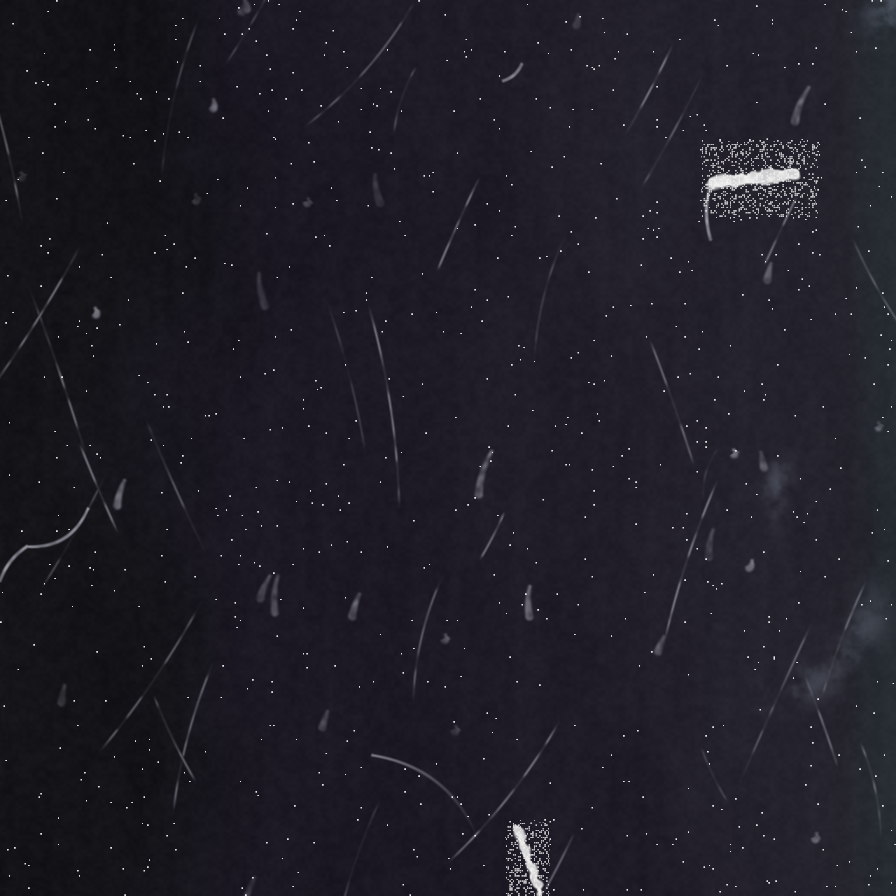
Reproduce this texture procedurally as a Shadertoy shader.

```glsl
const vec3 BLACK = vec3(0.075, 0.075, 0.092);
const vec3 PURPLE = vec3(0.108, 0.092, 0.138);
const vec3 SLATE = vec3(0.148, 0.143, 0.178);
const vec3 TEAL = vec3(0.15, 0.18, 0.20);
const vec3 HAZE = vec3(0.36, 0.39, 0.44);
const vec3 SCRATCH = vec3(0.66, 0.66, 0.71);
const vec3 WHITE = vec3(0.96);
const int SCRATCH_COUNT = 34;
const int SMUDGE_COUNT = 30;
const float SPECK_GRID = 512.0;
const float SPECK_DENSITY = 0.0028;
const float PATCH_DENSITY = 0.27;
const float GRAIN = 0.032;

float hash(vec2 p) {
    vec3 q = fract(p.xyx * 0.1031);
    q += dot(q, q.yzx + 33.33);
    return fract((q.x + q.y) * q.z);
}

float noise(vec2 p) {
    vec2 i = floor(p), f = fract(p);
    f = f * f * (3.0 - 2.0 * f);
    return mix(mix(hash(i), hash(i + vec2(1, 0)), f.x),
               mix(hash(i + vec2(0, 1)), hash(i + vec2(1, 1)), f.x), f.y);
}

float fbm(vec2 p) {
    float sum = 0.0, amp = 0.5;
    for (int i = 0; i < 4; i++) {
        sum += amp * noise(p);
        p = p * 2.03 + 17.0;
        amp *= 0.5;
    }
    return sum;
}

// Distance to a bowed stroke, and the position along it
vec2 stroke(vec2 p, vec2 a, vec2 b, float bend) {
    vec2 dir = normalize(b - a), d = p - a;
    float len = length(b - a);
    vec2 q = vec2(dot(d, dir), dot(d, vec2(-dir.y, dir.x)));
    float t = clamp(q.x / len, 0.0, 1.0);
    q.y -= bend * 4.0 * t * (1.0 - t);
    return vec2(length(vec2(q.x - t * len, q.y)), t);
}

float line(float dist, float radius, float soft) {
    return 1.0 - smoothstep(radius - soft, radius + soft, dist);
}

float box(vec2 p, vec2 center, vec2 halfSize, float soft) {
    vec2 d = abs(p - center) - halfSize;
    return 1.0 - smoothstep(-soft, soft, max(d.x, d.y));
}

vec3 background(vec2 p) {
    float cloud = fbm(p * vec2(7.0, 4.0));
    float streak = noise(p * vec2(95.0, 9.0)) - 0.5;
    float tone = p.x + 0.35 * (cloud - 0.5) + 0.10 * (p.y - 0.5);
    vec3 col = mix(BLACK, PURPLE, smoothstep(0.10, 0.36, tone));
    col = mix(col, SLATE, smoothstep(0.36, 0.98, tone) * 0.85);
    col = mix(col, TEAL, smoothstep(0.93, 1.0, p.x + 0.05 * (cloud - 0.5)) * 0.8);
    float grain = 0.5 * noise(p * 260.0) + 0.5 * noise(p * 110.0 + 9.0) - 0.5;
    return col + GRAIN * (grain + 0.35 * streak + 0.5 * (cloud - 0.47));
}

// Pale drifts near the right side
float haze(vec2 p) {
    vec2 d = p - vec2(0.85, 0.35);
    float arc = exp(-pow((length(d) - 0.125) / 0.022, 2.0));
    arc *= smoothstep(-0.02, 0.05, -d.y) * smoothstep(-0.03, 0.03, d.x);
    vec2 e = (p - vec2(0.868, 0.455)) / vec2(0.018, 0.04);
    vec2 corner = (p - vec2(0.99, 0.99)) / vec2(0.025, 0.03);
    float blobs = 0.6 * exp(-dot(e, e)) + 0.8 * exp(-dot(corner, corner));
    return (0.5 * arc + blobs) * smoothstep(0.25, 0.75, fbm(p * 45.0));
}

void mainImage(out vec4 fragColor, in vec2 fragCoord) {
    vec2 p = fragCoord / iResolution.y;
    float px = 1.0 / iResolution.y;
    vec3 col = mix(background(p), HAZE, haze(p));
    float wear = noise(p * 150.0);
    float marks = 0.0;

    // Long faint broken scratches, most leaning right
    for (int i = 0; i < SCRATCH_COUNT; i++) {
        float id = float(i);
        vec2 c = vec2(hash(vec2(id, 1.3)), hash(vec2(id, 2.7)));
        float pick = hash(vec2(id, 3.1)), vary = hash(vec2(id, 4.9));
        float angle = pick < 0.55 ? mix(0.85, 1.4, vary) : mix(1.65, 2.25, vary);
        float reach = mix(0.03, 0.12, hash(vec2(id, 5.3)));
        vec2 r = reach * vec2(cos(angle), sin(angle));
        vec2 s = stroke(p, c - r, c + r, (vary - 0.5) * 0.02);
        float dash = smoothstep(0.25, 0.8, noise(vec2(s.y * reach * 130.0, id * 7.0)));
        float fade = smoothstep(0.0, 0.15, s.y) * smoothstep(1.0, 0.85, s.y);
        float power = mix(0.15, 0.5, hash(vec2(id, 6.1)));
        marks = max(marks, power * (0.25 + dash) * fade * line(s.x, 0.0012, 0.0012 + px * 0.3));
    }

    // Short bright smudges, nearly upright
    for (int i = 0; i < SMUDGE_COUNT; i++) {
        float id = float(i) + 80.0;
        vec2 c = vec2(hash(vec2(id, 1.7)), hash(vec2(id, 2.3)));
        float angle = mix(1.15, 1.8, hash(vec2(id, 3.9)));
        float size = hash(vec2(id, 4.1));
        vec2 r = mix(0.002, 0.026, size * size) * vec2(cos(angle), sin(angle));
        vec2 s = stroke(p, c - r, c + r, (size - 0.5) * 0.006);
        float radius = mix(0.0045, 0.0018, s.y);
        float power = mix(0.25, 0.8, hash(vec2(id, 5.7)));
        marks = max(marks, power * (0.35 + 0.65 * wear) * line(s.x, radius, 0.002 + px * 0.3));
    }

    // Curled hairs
    float hair = stroke(p, vec2(0.0, 0.352), vec2(0.03, 0.39), 0.004).x;
    hair = min(hair, stroke(p, vec2(0.03, 0.39), vec2(0.098, 0.432), -0.014).x);
    hair = min(hair, stroke(p, vec2(0.793, 0.733), vec2(0.792, 0.79), 0.004).x);
    hair = min(hair, stroke(p, vec2(0.562, 0.91), vec2(0.582, 0.928), -0.003).x);
    marks = max(marks, (0.5 + 0.4 * wear) * line(hair, 0.0018, 0.0012 + px * 0.3));
    vec2 curl = stroke(p, vec2(0.416, 0.157), vec2(0.535, 0.06), 0.022);
    marks = max(marks, 0.65 * (1.0 - curl.y) * line(curl.x, 0.0016, 0.0012 + px * 0.3));
    col = mix(col, SCRATCH, marks);

    // Single specks, crowded inside two patches
    float inPatch = max(box(p, vec2(0.847, 0.80), vec2(0.065, 0.043), 0.003),
                        box(p, vec2(0.589, 0.041), vec2(0.024, 0.042), 0.003));
    vec2 cell = p * SPECK_GRID;
    vec2 edge = clamp((0.5 - abs(fract(cell) - 0.5)) / (px * SPECK_GRID) + 0.5, 0.0, 1.0);
    float density = mix(SPECK_DENSITY, PATCH_DENSITY, inPatch);
    float speck = step(hash(floor(cell) + 31.0), density) * edge.x * edge.y;
    col = mix(col, WHITE, speck * mix(0.92, 0.75, inPatch));

    // Ragged white bars
    float ragged = 0.005 * (wear - 0.5);
    float bar = line(stroke(p, vec2(0.797, 0.796), vec2(0.887, 0.806), 0.0).x + ragged, 0.007, 0.0015 + px * 0.3);
    bar = max(bar, line(stroke(p, vec2(0.577, 0.076), vec2(0.603, 0.004), 0.0).x + ragged, 0.0042, 0.0015 + px * 0.3));
    col = mix(col, WHITE, bar * (0.8 + 0.2 * wear));

    fragColor = vec4(col, 1.0);
}
```
